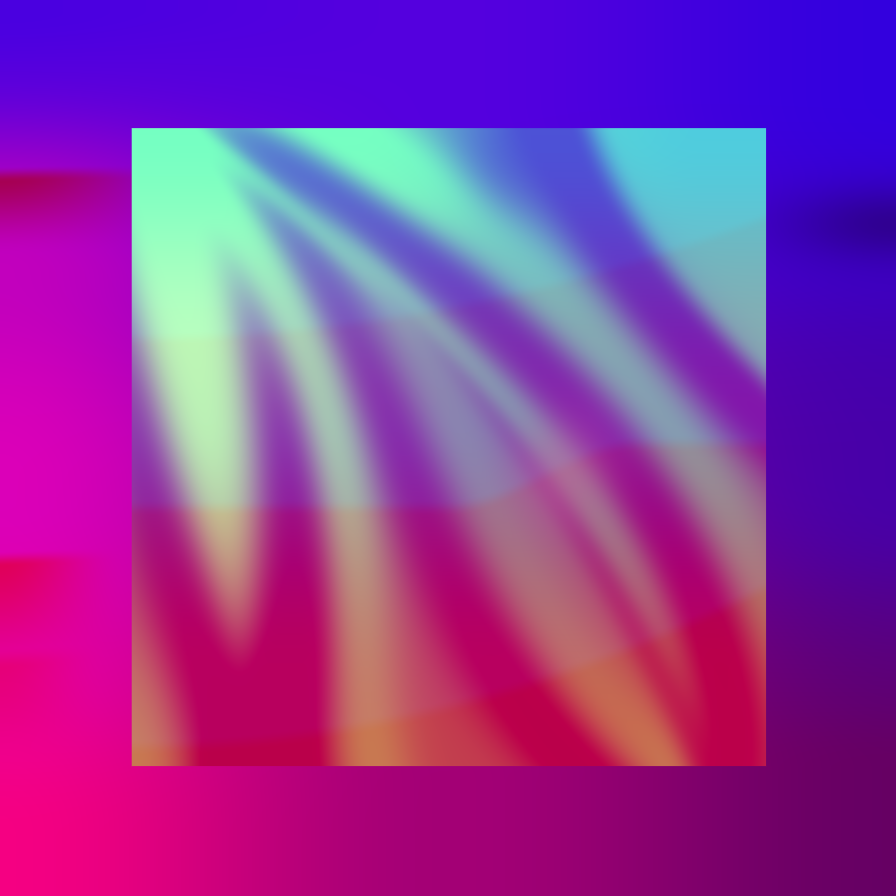
A Shadertoy shader for this background:

```glsl
// Square of soft iridescent folds over a streaked violet and magenta backdrop.

float hash(vec2 cell) {
    return fract(sin(dot(cell, vec2(127.1, 311.7))) * 43758.5);
}

vec2 gradientAt(vec2 cell) {
    float angle = 6.2832 * hash(cell);
    return vec2(cos(angle), sin(angle));
}

float gradientNoise(vec2 p) {
    vec2 i = floor(p), f = fract(p);
    vec2 u = f * f * f * (f * (f * 6.0 - 15.0) + 10.0);
    vec2 e = vec2(0.0, 1.0);
    float low = mix(dot(gradientAt(i), f), dot(gradientAt(i + e.yx), f - e.yx), u.x);
    float high = mix(dot(gradientAt(i + e), f - e), dot(gradientAt(i + 1.0), f - 1.0), u.x);
    return mix(low, high, u.y);
}

// Cubic passing through four x positions at t = 0, 1/3, 2/3 and 1.
float curveX(vec4 path, float t) {
    float u = 3.0 * t;
    vec3 d = path.yzw - path.xyz;
    float bend = d.y - d.x;
    float twist = d.z - 2.0 * d.y + d.x;
    return path.x + u * d.x + u * (u - 1.0) * 0.5 * bend
         + u * (u - 1.0) * (u - 2.0) / 6.0 * twist;
}

// Blurred fold; width and strength vary from top to bottom.
float ribbon(vec2 q, vec4 path, vec2 width, vec2 strength) {
    float d = (q.x - curveX(path, q.y)) / mix(width.x, width.y, q.y);
    return exp(-d * d) * mix(strength.x, strength.y, q.y);
}

// Soft mask around a centre, with separate radii.
float glow(vec2 p, vec2 centre, vec2 radius) {
    vec2 d = (p - centre) / radius;
    return exp(-dot(d, d));
}

// Horizontal streak with a crisp upper edge and a fading lower side.
float streak(vec2 p, float top, float depth, float reach) {
    float y = p.y - top;
    return smoothstep(-0.008, 0.012, y) * (1.0 - smoothstep(0.0, depth, y))
         * (1.0 - smoothstep(0.0, reach, p.x));
}

vec3 backdrop(vec2 p) {
    float drift = gradientNoise(p * vec2(2.0, 7.0) + 3.0);
    float y = p.y + 0.035 * drift;
    vec3 left = mix(vec3(0.29, 0.0, 0.88), vec3(0.76, 0.0, 0.74), smoothstep(0.02, 0.3, y));
    left = mix(left, vec3(0.86, 0.0, 0.72), smoothstep(0.3, 0.52, y));
    left = mix(left, vec3(0.96, 0.0, 0.51), smoothstep(0.56, 0.95, y));
    vec3 middle = mix(vec3(0.33, 0.0, 0.87), vec3(0.64, 0.0, 0.46), smoothstep(0.12, 0.88, y));
    vec3 right = mix(vec3(0.2, 0.0, 0.87), vec3(0.28, 0.0, 0.66), smoothstep(0.1, 0.5, y));
    right = mix(right, vec3(0.4, 0.0, 0.39), smoothstep(0.54, 0.86, y));
    vec3 color = mix(left, middle, smoothstep(0.0, 0.5, p.x));
    color = mix(color, right, smoothstep(0.5, 1.0, p.x));

    // Red streaks on the left, dark smudges on the right.
    vec2 s = p + vec2(0.0, 0.02 * drift + 0.05 * p.x);
    color = mix(color, vec3(0.65, 0.0, 0.22), 0.85 * streak(s, 0.2, 0.085, 0.22));
    color = mix(color, vec3(0.88, 0.0, 0.26), 0.8 * streak(s, 0.63, 0.13, 0.14));
    color = mix(color, vec3(0.9, 0.0, 0.33), 0.5 * streak(s, 0.73, 0.13, 0.12));
    color = mix(color, vec3(0.16, 0.0, 0.42), 0.6 * glow(p, vec2(1.0, 0.25), vec2(0.12, 0.04)));
    return color;
}

// Light minus shade of all folds.
float foldLight(vec2 q) {
    float light = 0.5;
    vec4 rightFold = vec4(0.665, 0.877, 1.245, 1.72);
    light += 0.5 * smoothstep(0.02, 0.1, q.x - curveX(rightFold, q.y));
    light += ribbon(q, vec4(0.325, 0.726, 0.96, 1.08), vec2(0.115, 0.05), vec2(0.7, 0.1));
    light += ribbon(q, vec4(0.086, 0.50, 0.779, 0.895), vec2(0.035, 0.06), vec2(0.3, 0.25));
    light += ribbon(q, vec4(0.03, 0.274, 0.344, 0.38), vec2(0.05, 0.065), vec2(0.4, 0.4));
    light += ribbon(q, vec4(0.03, 0.096, 0.15, 0.19), vec2(0.13, 0.02), vec2(0.75, 0.15));
    light += ribbon(q, vec4(0.2, 0.436, 0.583, 0.82), vec2(0.04, 0.11), vec2(0.0, 0.35));
    light += 0.4 * glow(q, vec2(0.0, 1.0), vec2(0.09, 0.2));
    light -= ribbon(q, rightFold, vec2(0.065, 0.12), vec2(0.65, 0.5));
    light -= ribbon(q, vec4(0.16, 0.62, 0.862, 0.941), vec2(0.09, 0.06), vec2(0.4, 0.65));
    light -= ribbon(q, vec4(0.07, 0.349, 0.494, 0.711), vec2(0.05, 0.085), vec2(0.15, 0.7));
    light -= ribbon(q, vec4(0.07, 0.20, 0.261, 0.206), vec2(0.03, 0.085), vec2(0.0, 0.85));
    light -= ribbon(q, vec4(-0.04, -0.015, 0.055, 0.197), vec2(0.03, 0.09), vec2(0.1, 0.65));
    light -= ribbon(q, vec4(0.14, 0.476, 0.726, 0.895), vec2(0.02, 0.035), vec2(0.0, 0.35));
    light -= 0.3 * glow(q, vec2(0.58, 0.06), vec2(0.09, 0.14));
    return smoothstep(-0.15, 1.1, light);
}

vec3 foldPanel(vec2 q) {
    // Shade and light palettes.
    vec3 shade = mix(vec3(0.3, 0.32, 0.84), vec3(0.49, 0.11, 0.71), smoothstep(0.0, 0.45, q.y));
    shade = mix(shade, vec3(0.65, 0.03, 0.5), smoothstep(0.45, 0.85, q.y));
    vec3 tint = mix(vec3(0.46, 1.0, 0.76), vec3(0.31, 0.81, 0.87), smoothstep(0.35, 0.9, q.x));
    vec3 body = mix(vec3(0.72, 1.0, 0.75), vec3(0.5, 0.72, 0.74), smoothstep(0.1, 0.65, q.x));
    tint = mix(tint, body, smoothstep(0.0, 0.35, q.y));
    tint = mix(tint, vec3(0.71, 0.62, 0.53), smoothstep(0.45, 0.95, q.y));
    vec3 color = mix(shade, tint, foldLight(q));

    // Overlapping translucent layers warm the lower parts.
    float upper = smoothstep(-0.012, 0.012, q.y - 0.33 + 0.19 * q.x * q.x);
    float centre = smoothstep(-0.014, 0.014, q.y - 0.595 + 0.1 * smoothstep(0.5, 0.8, q.x));
    float lower = smoothstep(-0.014, 0.014, q.y - 0.97 + 0.25 * q.x * q.x);
    color += upper * vec3(0.02, -0.03, -0.04);
    color += centre * vec3(0.05, -0.05, -0.09);
    color += lower * vec3(0.01, -0.02, -0.08);
    return mix(color, vec3(0.78, 0.35, 0.6), 0.45 * glow(q, vec2(0.68, 0.54), vec2(0.08, 0.09)));
}

void mainImage(out vec4 fragColor, in vec2 fragCoord) {
    vec2 uv = fragCoord / iResolution.xy;
    vec2 p = vec2(uv.x, 1.0 - uv.y);
    vec2 low = vec2(0.147, 0.143), high = vec2(0.855, 0.855);
    vec2 inset = min(p - low, high - p) * iResolution.xy;
    float mask = clamp(min(inset.x, inset.y) + 0.5, 0.0, 1.0);
    vec3 color = mix(backdrop(p), foldPanel((p - low) / (high - low)), mask);
    fragColor = vec4(clamp(color, 0.0, 1.0), 1.0);
}
```
